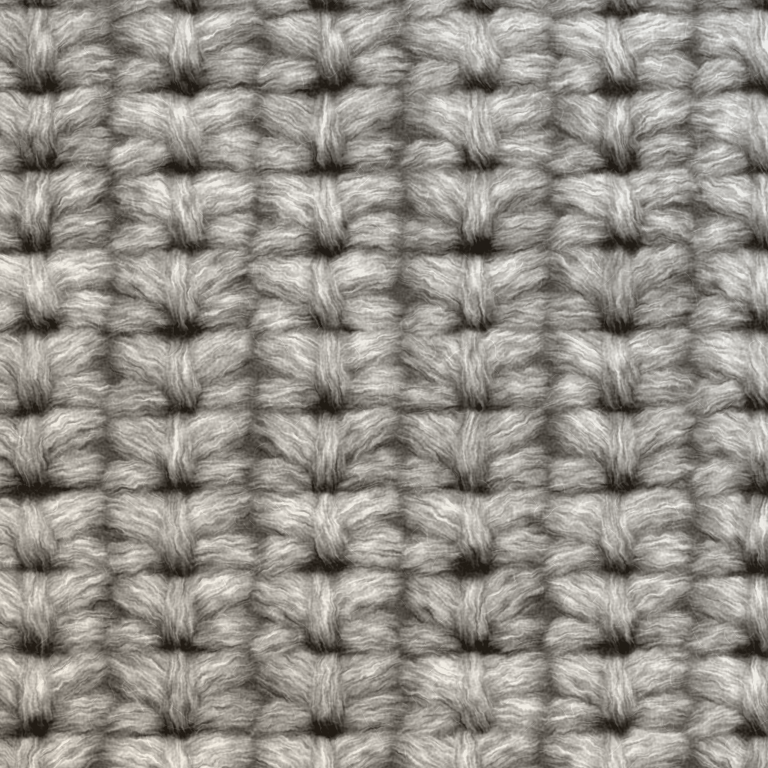
Write a WebGL 1 fragment shader that draws this texture.

```glsl
precision highp float;
// Close-up of a grey crocheted fabric: ribs of stitches, each built from five
// soft yarn lobes (a knob, two shoulders, two side bumps) above a dark hole.
// Lobes are blended by height, and stretched gradient noise draws their fibres.
uniform vec2 u_resolution;

const vec2 REPEATS = vec2(5.28, 9.58);  // stitches across and down
const float STITCH_WIDTH = 1.82;        // in units of the row height
const vec3 SHADOW = vec3(0.13, 0.11, 0.085);
const vec3 WOOL = vec3(0.93, 0.92, 0.90);

vec2 hash2(vec2 p) {
  vec2 k = vec2(dot(p, vec2(127.1, 311.7)), dot(p, vec2(269.5, 183.3)));
  return fract(sin(k) * 43758.55) * 2.0 - 1.0;
}

float gradientNoise(vec2 p) {
  vec2 i = floor(p), f = fract(p);
  vec2 u = f * f * f * (f * (f * 6.0 - 15.0) + 10.0);
  float a = dot(hash2(i), f);
  float b = dot(hash2(i + vec2(1.0, 0.0)), f - vec2(1.0, 0.0));
  float c = dot(hash2(i + vec2(0.0, 1.0)), f - vec2(0.0, 1.0));
  float d = dot(hash2(i + 1.0), f - 1.0);
  return mix(mix(a, b, u.x), mix(c, d, u.x), u.y);
}

// Plies and fine hairs running along the x axis of a lobe
float fibres(vec2 p, float seed) {
  p.y += 0.03 * gradientNoise(p * 4.0 + seed);
  float plies = gradientNoise(vec2(p.x * 2.2, p.y * 9.5) + seed);
  float hairs = gradientNoise(vec2(p.x * 4.5, p.y * 26.0) + seed * 1.7);
  return 0.36 * plies + 0.42 * hairs;
}

// One padded lobe of yarn: returns (tone * weight, weight)
vec2 lobe(vec2 p, vec2 centre, vec2 radii, float angle, float lift, float seed) {
  vec2 d = p - centre;
  float c = cos(angle), s = sin(angle);
  vec2 local = vec2(c * d.x + s * d.y, c * d.y - s * d.x);
  vec2 q = local / radii;
  float r2 = dot(q, q);
  if (r2 > 2.2) return vec2(0.0);
  float weight = exp(12.0 * (lift + 0.5 - 0.5 * r2));
  float facingUp = s * q.x + c * q.y;
  local.y += 0.25 * local.x * local.x;
  float tone = 0.75 - 0.34 * r2 + 0.16 * facingUp + fibres(local, seed);
  return vec2(tone, 1.0) * weight;
}

// Five lobes of one stitch, with the hole at the origin
vec2 stitch(vec2 p, vec2 id) {
  vec2 jitter = hash2(id + 3.7);
  vec2 shape = hash2(id + 19.3);
  float seed = 20.0 + 17.0 * jitter.x + 9.0 * shape.y;
  p -= jitter * vec2(0.06, 0.05);
  float tilt = 0.2 * shape.x;
  float size = 1.0 + 0.09 * shape.y;
  vec2 sum = lobe(p, vec2(-0.02, 0.45), vec2(0.42, 0.28) * size, 1.75 + tilt, 0.16, seed);
  sum += lobe(p, vec2(-0.42, 0.61), vec2(0.53, 0.35) * size, -0.50 + tilt, 0.05, seed + 5.0);
  sum += lobe(p, vec2(0.42, 0.69), vec2(0.53, 0.32), 0.42 - tilt, 0.04, seed + 11.0);
  sum += lobe(p, vec2(-0.58, 0.13), vec2(0.41, 0.26), 0.18 + tilt, 0.07, seed + 17.0);
  sum += lobe(p, vec2(0.54, 0.21), vec2(0.42, 0.29) * size, 0.05 - tilt, 0.06, seed + 23.0);
  // Lit cap above, shaded underside of the knob below
  float underside = 0.07 + 0.26 * exp(-5.0 * p.x * p.x);
  sum.x += sum.y * (underside * (p.y - 0.47) + 0.06 * shape.x);
  return sum;
}

// Thin loose hairs lying over the yarn
float strayHairs(vec2 p) {
  vec2 bent = p + 0.15 * gradientNoise(p * 2.3);
  float line = 1.0 - smoothstep(0.0, 0.06, abs(gradientNoise(bent * 4.0)));
  return line * smoothstep(0.0, 0.3, gradientNoise(p * 3.1 + 40.0));
}

void main() {
  vec2 uv = gl_FragCoord.xy / u_resolution;
  vec2 grid = uv * REPEATS - vec2(0.26, 0.48);
  grid.x += 0.05 * (0.5 - uv.y);        // ribs lean slightly
  vec2 p = grid * vec2(STITCH_WIDTH, 1.0);

  // Uneven hand tension and fuzzy outlines
  vec2 fuzzy = p + 0.08 * vec2(gradientNoise(p * 1.3), gradientNoise(p * 1.3 + 31.0));
  fuzzy += 0.05 * vec2(gradientNoise(p * 7.0 + 7.0), gradientNoise(p * 7.0 + 53.0));
  fuzzy += 0.015 * vec2(gradientNoise(p * 23.0), gradientNoise(p * 23.0 + 71.0));

  // Blend neighbouring stitches over the gaps: deep holes, shallower grooves
  vec2 home = vec2(floor(grid.x + 0.5), floor(grid.y));
  float groove = smoothstep(0.15, 0.42, abs(grid.x - home.x));
  vec2 sum = vec2(mix(0.04, 0.24, groove), 1.0) * 0.6;
  for (int j = -1; j <= 1; j++) {
    for (int i = -1; i <= 1; i++) {
      vec2 id = home + vec2(float(i), float(j));
      sum += stitch(fuzzy - id * vec2(STITCH_WIDTH, 1.0), id);
    }
  }
  float tone = sum.x / sum.y;
  tone += 0.09 * strayHairs(p) + 0.07 * strayHairs(p.yx * 1.3 + 13.0);
  tone += 0.16 * gradientNoise(p * 27.0) + 0.07 * gradientNoise(p * 0.6 + 5.0);

  // Warm light low on the left, cooler towards the top right
  vec3 tint = mix(vec3(1.02, 1.0, 0.97), vec3(0.985, 1.0, 1.015), 0.5 * (uv.x + uv.y));
  gl_FragColor = vec4(mix(SHADOW, WOOL, clamp(tone, 0.0, 1.0)) * tint, 1.0);
}
```
